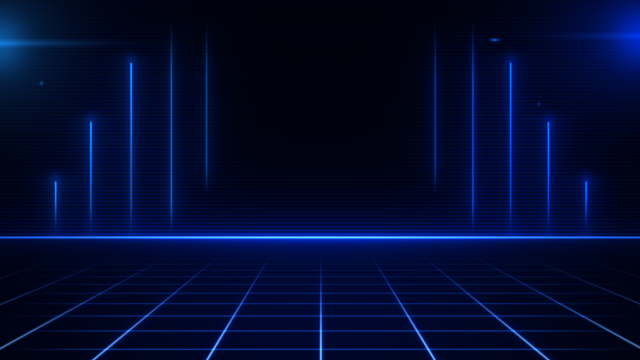
Write a Shadertoy shader that draws this background.

```glsl
// Neon stage: dark blue hall with light bars, a glowing horizon and a perspective grid floor.

#define HORIZON 0.3405
#define VANISH_Y 0.521
#define COLUMN_SPREAD 0.607
#define ROW_STEP 0.236
#define ROW_PHASE 2.035
#define BAR_FIRST 0.3175
#define BAR_STEP 0.1048
#define SCANLINES 100.0
#define SCAN_STRENGTH 0.35

const vec3 NIGHT = vec3(0.0, 0.004, 0.045);
const vec3 DEEP  = vec3(0.0, 0.045, 0.24);
const vec3 ROYAL = vec3(0.0, 0.13, 0.62);
const vec3 CYAN  = vec3(0.08, 0.52, 0.88);
const vec3 AZURE = vec3(0.06, 0.38, 0.95);
const vec3 ICE   = vec3(0.42, 0.72, 1.0);

float gauss(float d, float width) {
    return exp(-d * d / (width * width));
}

// Soft line, never thinner than about one pixel; dims instead of aliasing.
float neonLine(float d, float width) {
    float w = max(width, 0.75 / iResolution.y);
    return gauss(d, w) * width / w;
}

// Elliptical light spot.
float spot(vec2 p, vec2 size) {
    vec2 q = p / size;
    return exp(-dot(q, q));
}

// Five bars on each side; the outer ones are shorter with bright tips.
vec3 lightBars(vec2 p) {
    vec3 light = vec3(0.0);
    float left = step(p.x, 0.0);
    vec3 tint = mix(AZURE, CYAN, left);
    for (int i = 0; i < 5; i++) {
        float n = float(i);
        float center = BAR_FIRST + BAR_STEP * n - left * 0.007 * sin(1.5708 * n);
        float d = abs(p.x) - center;
        float top = min(0.826 - 0.165 * (n - 2.0), 0.96);
        float bottom = i == 0 ? 0.455 : 0.35;
        float tipped = step(1.5, n);
        float height = clamp((p.y - bottom) / (top - bottom), 0.0, 1.0);
        float tipFade = mix(0.2, 0.005, tipped);
        float ends = (1.0 - smoothstep(top - tipFade, top + 0.004, p.y))
                   * smoothstep(bottom - 0.01, bottom + 0.1, p.y);
        float power = mix(0.55, 0.3 + 0.7 * height, tipped) * (i == 0 ? 0.75 : 1.0);
        light += tint * neonLine(d, 0.0027) * ends * power;

        // Halo that spills a little past the tip
        float over = max(max(p.y - top, bottom - p.y), 0.0);
        float halo = 0.3 * gauss(d, 0.016) + 0.2 * gauss(d, 0.05);
        light += mix(ROYAL, tint * 0.6, 0.4 * left) * halo * power
               * gauss(over, 0.025) * mix(ends, 1.0, tipped);
    }
    return light;
}

// Rows and columns that meet at the vanishing point.
vec3 floorGrid(vec2 p) {
    float depth = VANISH_Y - p.y;
    float nearness = 1.0 - smoothstep(0.02, 0.30, p.y);
    float sideFade = 1.0 - smoothstep(0.5, 0.92, abs(p.x));

    float spacing = COLUMN_SPREAD * depth;
    float column = round(p.x / spacing);
    float slope = COLUMN_SPREAD * column;
    float columnDist = (p.x - column * spacing) / sqrt(1.0 + slope * slope);
    float columns = neonLine(columnDist, mix(0.0018, 0.0032, nearness))
                  * (0.12 + 0.88 * nearness) / (1.0 + 0.07 * column * column);

    float row = round((1.0 / depth - ROW_PHASE) / ROW_STEP);
    float rowDist = depth - 1.0 / (ROW_PHASE + ROW_STEP * row);
    float rows = neonLine(rowDist, 0.0022) * sideFade * (0.05 + 0.42 * nearness);

    float visible = 1.0 - smoothstep(0.25, 0.305, p.y);
    return (mix(AZURE, ICE, nearness) * columns + AZURE * rows
          + ROYAL * 0.2 * gauss(columnDist, 0.014) * nearness * sideFade) * visible;
}

void mainImage(out vec4 fragColor, in vec2 fragCoord) {
    vec2 p = (fragCoord - 0.5 * iResolution.xy) / iResolution.y;
    p.x -= 0.0025;
    p.y += 0.5;
    float rise = p.y - HORIZON;
    float centered = gauss(p.x, 0.65);
    vec3 color = NIGHT;

    if (rise > 0.0) {
        // Wall: side haze, horizon light, scanlines, bars
        color += DEEP * 0.42 * spot(vec2(abs(p.x) - 0.57, p.y - 0.58), vec2(0.25, 0.36));
        color += DEEP * (0.2 + 0.6 * centered) * exp(-rise / 0.10);
        color += ROYAL * 0.55 * centered * exp(-rise / 0.026);
        float scan = cos(6.28318 * SCANLINES * rise);
        color *= 1.0 + SCAN_STRENGTH * scan;
        color += lightBars(p);
    } else {
        // Floor: light below the horizon, soft pool, grid
        color += ROYAL * (0.12 + 0.7 * centered) * exp(rise / 0.035);
        color += DEEP * 0.6 * spot(vec2(p.x, p.y - 0.14), vec2(0.72, 0.24));
        color += floorGrid(p);
    }

    // Horizon beam
    color += mix(AZURE * 0.65, ICE, centered) * neonLine(rise, 0.0032);
    color += ROYAL * 0.45 * centered * gauss(rise, 0.012);

    // Corner lamps with horizontal streaks
    vec2 lampL = p - vec2(-0.895, 0.88);
    vec2 lampR = p - vec2(0.89, 0.90);
    color += CYAN * (0.38 * spot(lampL, vec2(0.07, 0.075)) + 0.24 * spot(lampL, vec2(0.19, 0.20)));
    color += CYAN * 0.28 * spot(lampL, vec2(0.25, 0.009));
    color += ROYAL * (0.65 * spot(lampR, vec2(0.08, 0.08)) + 0.50 * spot(lampR, vec2(0.22, 0.18)));
    color += AZURE * 0.15 * spot(lampR, vec2(0.22, 0.009));

    // Small lens flecks
    color += AZURE * 0.8 * spot(p - vec2(0.482, 0.889), vec2(0.011, 0.004));
    color += CYAN * 0.4 * spot(p - vec2(-0.776, 0.769), vec2(0.005));
    color += AZURE * 0.3 * spot(p - vec2(0.606, 0.711), vec2(0.005));

    fragColor = vec4(clamp(color, 0.0, 1.0), 1.0);
}
```
